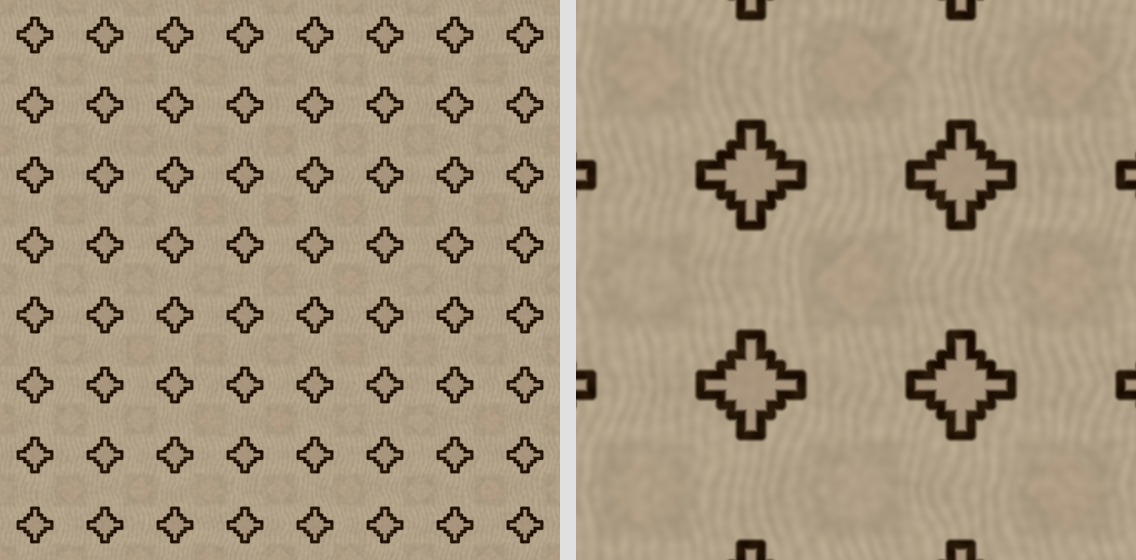
Left: the whole. Right: its middle third, enlarged.
Give the GLSL for this pattern, as a three.js fragment shader.

```glsl
varying vec2 vUv;

#define REPEATS 8.0
#define STEP 0.048
#define LINE_HALF 0.023
#define LINE_SOFT 0.012
#define RIPPLES 14.0
#define RIPPLE_DEPTH 0.016
#define GRAIN_DEPTH 0.035
#define CLOTH vec3(0.70, 0.64, 0.54)
#define SHADE vec3(0.645, 0.585, 0.49)
#define BLUSH vec3(0.70, 0.615, 0.515)
#define INK vec3(0.10, 0.045, 0.0)
#define INK_WORN vec3(0.20, 0.14, 0.06)

const float TAU = 6.28319;

float hash(vec2 p) {
  vec3 q = fract(vec3(p.xyx) * 0.1031);
  q += dot(q, q.yzx + 33.33);
  return fract((q.x + q.y) * q.z);
}

// Dot product with a random unit gradient on a wrapped lattice
float corner(vec2 cell, vec2 offset, float period) {
  float a = TAU * hash(mod(cell, period));
  return dot(vec2(cos(a), sin(a)), offset);
}

// Gradient noise repeating after period lattice cells
float noise(vec2 p, float period) {
  vec2 i = floor(p), f = fract(p);
  vec2 s = f * f * f * (f * (f * 6.0 - 15.0) + 10.0);
  vec2 e = vec2(1.0, 0.0);
  return mix(
    mix(corner(i, f, period), corner(i + e, f - e, period), s.x),
    mix(corner(i + e.yx, f - e.yx, period), corner(i + 1.0, f - 1.0, period), s.x),
    s.y);
}

float box(vec2 p, vec2 halfSize) {
  vec2 d = abs(p) - halfSize;
  return length(max(d, 0.0)) + min(max(d.x, d.y), 0.0);
}

// Four-armed cross with a stepped body
float steppedCross(vec2 p) {
  p = abs(p);
  if (p.y > p.x) p = p.yx;
  float arm = box(p, STEP * vec2(5.0, 1.0));
  float body = min(box(p, STEP * vec2(3.0, 2.0)), box(p, STEP * vec2(2.0, 3.0)));
  return min(arm, body);
}

// Soft fill of a distance field
float fill(float d, float soft) {
  return 1.0 - smoothstep(-soft, soft, d);
}

void main() {
  vec2 u = vUv * REPEATS;
  vec2 p = fract(u) - 0.5;
  vec2 q = fract(u + 0.5) - 0.5;
  vec2 knot = mod(floor(u + 0.5), REPEATS);

  float blotch = noise(u * 4.0, REPEATS * 4.0);
  float grain = noise(u * 16.0, REPEATS * 16.0);

  // Cloth with darker patches and pale diamonds between the crosses
  float patchMask = fill(box(q, vec2(0.22)) + 0.05 * blotch, 0.06);
  float bands = 0.25 * (0.5 + 0.5 * cos(2.0 * TAU * p.y));
  vec3 color = mix(CLOTH, SHADE, clamp(0.75 * patchMask + bands * (1.0 - patchMask) + 0.4 * blotch, 0.0, 1.0));
  float diamond = fill(abs(q.x) + abs(q.y) - 0.19, 0.035);
  color = mix(color, mix(CLOTH, BLUSH, hash(knot + 7.0)), 0.75 * diamond);

  // Fine woven ripples, bent into chevrons
  float ripple = sin(TAU * (RIPPLES * u.x + 3.0 * abs(p.y) + 0.8 * blotch));
  color += RIPPLE_DEPTH * ripple * (1.0 - 0.8 * patchMask);
  color += GRAIN_DEPTH * grain;

  // Outlined cross with a tinted centre
  float d = steppedCross(p);
  color = mix(color, SHADE + vec3(0.01, -0.01, -0.01) + 0.02 * grain, 0.8 * fill(d, 0.02));
  float line = fill(abs(d) - LINE_HALF, LINE_SOFT);
  float wear = clamp(0.3 + 0.8 * grain + 0.4 * blotch, 0.0, 1.0);
  color = mix(color, mix(INK, INK_WORN, wear), line);

  gl_FragColor = vec4(color, 1.0);
}
```
